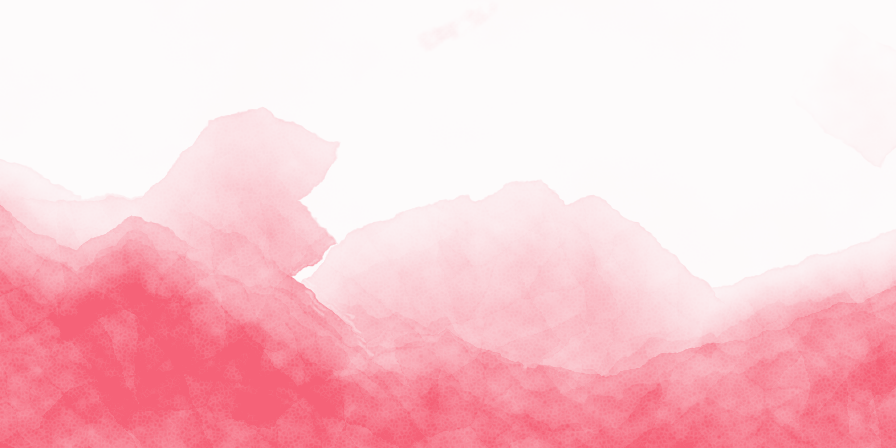
This background is drawn by a Shadertoy shader. Its source:

```glsl
const vec3 PAPER = vec3(0.992, 0.983, 0.984);
const vec3 ROSE = vec3(0.962, 0.420, 0.500);

float hash(vec2 p) {
    p = fract(p * vec2(123.34, 345.45));
    p += dot(p, p + 34.35);
    return fract(p.x * p.y);
}

vec2 turn(vec2 p, float angle) {
    float c = cos(angle), s = sin(angle);
    return vec2(c * p.x - s * p.y, s * p.x + c * p.y);
}

// Layered sines, roughly -1 to 1
float sines(vec2 p) {
    float sum = 0.0, amp = 0.5;
    for (int i = 0; i < 6; i++) {
        p = mat2(1.5, 1.15, -1.15, 1.5) * p + 1.3;
        sum += amp * sin(p.x + 1.7 * sin(p.y));
        amp *= 0.65;
    }
    return sum;
}

// Cellular noise: x is the distance to a seam, y is the cell's tone
vec2 cells(vec2 p) {
    vec2 id = floor(p), f = fract(p);
    float near = 9.0, next = 9.0, tone = 0.0;
    for (int j = -1; j <= 1; j++)
    for (int i = -1; i <= 1; i++) {
        vec2 o = vec2(i, j);
        float h = hash(id + o);
        float d = length(o + vec2(h, hash(id + o + 57.3)) - f);
        if (d < near) { next = near; near = d; tone = h; }
        else next = min(next, d);
    }
    return vec2(next - near, tone);
}

// Ramp that climbs by `height` between a and b
float rise(float x, float a, float b, float height) {
    return height * clamp((x - a) / (b - a), 0.0, 1.0);
}

float segment(vec2 p, vec2 a, vec2 b) {
    vec2 v = b - a;
    return length(p - a - v * clamp(dot(p - a, v) / dot(v, v), 0.0, 1.0));
}

// Pigment inside an edge, deepening with fall, with a dried rim
float wash(float edge, float fall, float top, float deep, float depth) {
    float tone = mix(top, deep, smoothstep(0.0, depth, fall));
    float rim = 0.08 * exp(-max(edge, 0.0) / 0.004);
    return smoothstep(-0.003, 0.003, edge) * (tone + rim);
}

float leftVeil(float x) {
    return 0.65 + rise(x, 0.0, 0.18, -0.09) + rise(x, 0.55, 0.75, -0.5);
}

float boulderTop(float x) {
    return 0.557 + rise(x, 0.31, 0.48, 0.17) + rise(x, 0.48, 0.59, 0.033)
         + rise(x, 0.59, 0.63, -0.03) + rise(x, 0.63, 0.755, -0.055);
}

float boulderSide(float y) {
    return 0.83 + rise(y, 0.24, 0.38, -0.185) + rise(y, 0.38, 0.458, 0.11)
         + rise(y, 0.458, 0.557, -0.09) + rise(y, 0.557, 0.64, 0.086) + rise(y, 0.64, 0.675, 0.006);
}

float middlePeaks(float x) {
    return 0.32 + rise(x, 0.62, 0.78, 0.16) + rise(x, 0.78, 1.015, 0.09)
         + rise(x, 1.05, 1.07, -0.015) + rise(x, 1.07, 1.2, 0.05) + rise(x, 1.2, 1.265, -0.06)
         + rise(x, 1.265, 1.33, 0.025) + rise(x, 1.33, 1.58, -0.21) + rise(x, 1.58, 1.75, -0.15);
}

float rightHill(float x) {
    return 0.1 + rise(x, 1.4, 1.56, 0.25) + rise(x, 1.56, 1.86, 0.095) + rise(x, 1.86, 2.0, 0.035);
}

float redSlope(float x) {
    return 0.535 + rise(x, 0.0, 0.17, -0.085) + rise(x, 0.17, 0.29, 0.09) + rise(x, 0.29, 0.42, -0.075)
         + rise(x, 0.42, 0.83, -0.225) + rise(x, 0.88, 1.0, 0.035) + rise(x, 1.0, 1.17, -0.095)
         + rise(x, 1.17, 1.33, -0.02) + rise(x, 1.38, 1.59, 0.085) + rise(x, 1.69, 2.0, 0.115);
}

void mainImage(out vec4 fragColor, in vec2 fragCoord) {
    vec2 p = fragCoord / iResolution.y;
    float cloud = sines(p * 3.0), mottle = sines(p * 19.0);
    vec2 q = p + 0.011 * vec2(sines(p * 8.0), sines(p * 8.0 + 4.7));

    // Overlapping washes
    float veil = leftVeil(q.x) - q.y, top = boulderTop(q.x) - q.y;
    float side = 0.8 * (boulderSide(q.y) - q.x);
    float peaks = middlePeaks(q.x) - q.y, hill = rightHill(q.x) - q.y;
    float slope = redSlope(q.x) - q.y + 0.012 * cloud;
    float right = smoothstep(0.7, 1.2, p.x);
    float pigment = wash(veil, veil, 0.06, 0.42, 0.22);
    pigment = max(pigment, wash(min(top, side), top, 0.13, 0.45, 0.36));
    pigment = max(pigment, wash(peaks, peaks, 0.11, 0.43, 0.31));
    pigment = max(pigment, wash(hill, hill, 0.06, 0.60, 0.2));
    pigment = max(pigment, wash(slope, slope, mix(0.38, 0.56, right), mix(0.99, 0.92, right), 0.22));

    // Broken strata along the red slope
    for (int i = 0; i < 4; i++) {
        float k = float(i);
        float e = slope + 0.03 - 0.055 * k + 0.05 * sines(vec2(q.x * 2.5 + k * 7.1, k + q.y));
        pigment += 0.09 * smoothstep(0.0, 0.004, e) * exp(-max(e, 0.0) / 0.03) * smoothstep(0.1, 0.4, pigment);
    }

    // Angular shards in several directions, with sparse seams
    float shade = 0.10 * cloud + 0.07 * mottle;
    for (int i = 0; i < 3; i++) {
        float k = float(i);
        vec2 shard = cells(turn(q, 0.65 - 1.25 * k) * vec2(3.0, 7.0) * (1.0 + 0.6 * k) + 3.7 * k);
        float broken = smoothstep(0.0, 0.5, sines(p * 2.5 + 5.3 * k));
        shade += 0.13 * (shard.y - 0.5) + 0.12 * broken * exp(-shard.x / 0.03);
    }
    // Dry brush streaks
    shade += 0.05 * sines(turn(p, 0.6) * vec2(5.0, 32.0)) + 0.04 * sines(turn(p, -0.5) * vec2(6.0, 40.0));
    pigment *= 1.0 + shade;

    // Faint marks in the sky
    float band = segment(q, vec2(0.95, 0.91), vec2(1.09, 0.98));
    pigment += 0.05 * (1.0 - smoothstep(0.008, 0.025, band)) * (0.7 + mottle);
    vec2 c = abs(turn(q - vec2(1.93, 0.79), 0.64)) - vec2(0.13, 0.11);
    pigment += wash(-max(c.x, c.y), 0.0, 0.04, 0.04, 1.0) * (0.6 + 0.7 * cloud);

    // Pale scratches where the slopes meet
    float scratch = segment(q, vec2(0.65, 0.39), vec2(0.77, 0.48));
    for (int i = 0; i < 4; i++) {
        vec2 a = vec2(0.64, 0.40) + float(i) * vec2(0.017, -0.026);
        scratch = min(scratch, segment(q, a, a + vec2(0.15, -0.11)));
    }
    pigment *= 1.0 - 0.3 * (1.0 - smoothstep(0.001, 0.005, scratch)) * smoothstep(-0.5, 0.3, mottle);

    // Paper grain
    float grain = cells(p * 110.0).x - 0.3;
    pigment += grain * (0.17 * pigment + 0.004) + 0.007 * cloud;
    fragColor = vec4(mix(PAPER, ROSE, clamp(pigment, 0.0, 1.06)), 1.0);
}
```
